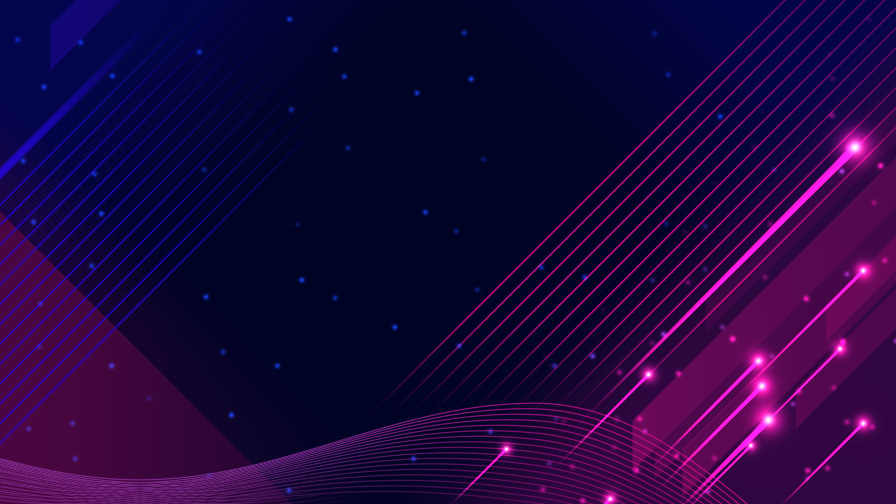
Give the GLSL for this background, as a Shadertoy shader.

```glsl
const vec3 NAVY = vec3(0.004, 0.012, 0.145);
const vec3 ROYAL = vec3(0.015, 0.02, 0.31);
const vec3 PLUM = vec3(0.19, 0.025, 0.25);
const vec3 WINE = vec3(0.29, 0.025, 0.25);
const vec3 MAGENTA = vec3(0.50, 0.04, 0.38);
const vec3 VIOLET = vec3(0.13, 0.03, 0.62);
const vec3 ELECTRIC = vec3(0.14, 0.02, 0.88);
const vec3 PINK = vec3(0.86, 0.05, 0.56);
const vec3 HOT_PINK = vec3(1.0, 0.08, 0.62);
const vec3 LILAC = vec3(0.58, 0.20, 0.66);
const vec3 STAR_BLUE = vec3(0.08, 0.25, 0.80);

const float LINE_GAP = 0.0394;
const float LINE_WIDTH = 0.0017;
const float PINK_START = 0.558;
const float BLUE_START = -0.593;
const float LINE_LAST = 12.0;
const float WAVE_COUNT = 17.0;
const float WAVE_WIDTH = 0.0012;
const vec2 DIAGONAL = vec2(0.70711);

// Panels: lower diagonal, upper diagonal, left end, strength
const vec4 PANELS[6] = vec4[6](
    vec4(1.09, 1.19, 1.255, 0.75), vec4(1.25, 1.315, 1.639, 0.55),
    vec4(1.19, 1.25, 1.30, 0.40), vec4(1.245, 1.34, 1.354, 0.60),
    vec4(1.35, 1.43, 1.579, 0.45), vec4(0.99, 1.06, 1.40, 0.22));

// Comets: head position, tail length, size
const vec4 COMETS[11] = vec4[11](
    vec4(1.697, 0.708, 0.82, 1.00), vec4(1.287, 0.257, 0.27, 0.48),
    vec4(1.713, 0.463, 0.36, 0.52), vec4(1.505, 0.284, 0.32, 0.62),
    vec4(1.512, 0.234, 0.31, 0.68), vec4(1.525, 0.167, 0.28, 0.88),
    vec4(1.667, 0.308, 0.27, 0.44), vec4(1.713, 0.160, 0.26, 0.50),
    vec4(1.005, 0.109, 0.17, 0.40), vec4(1.490, 0.116, 0.20, 0.40),
    vec4(1.211, 0.010, 0.10, 0.42));

float hash(vec2 p) {
    p = fract(p * vec2(0.1031, 0.1137));
    p += dot(p, p.yx + 33.33);
    return fract((p.x + p.y) * p.x * 91.7);
}

// Antialiased coverage of a stroke
float stroke(float dist, float halfWidth, float px) {
    return 1.0 - smoothstep(halfWidth - 0.7 * px, halfWidth + 0.7 * px, abs(dist));
}

float stripes(float diag, float first, float px) {
    float index = clamp(round((diag - first) / LINE_GAP), 0.0, LINE_LAST);
    return stroke((diag - first - index * LINE_GAP) * DIAGONAL.x, LINE_WIDTH, px);
}

float panel(vec2 p, float diag, vec4 shape, float px) {
    float across = smoothstep(-px, px, diag - shape.x) * smoothstep(-px, px, shape.y - diag);
    float along = smoothstep(-px, px, p.x - shape.z);
    return across * along * shape.w * exp(-1.2 * max(p.x - shape.z, 0.0));
}

float stars(vec2 p, float cell, float density, float radius) {
    vec2 id = floor(p / cell);
    vec2 jitter = vec2(hash(id + 7.3), hash(id + 41.9));
    float r = length(p - (id + 0.15 + 0.7 * jitter) * cell) / radius;
    float shine = 0.3 + 0.7 * hash(id + 83.1);
    return step(hash(id + 19.7), density) * shine * exp(-r * r);
}

float wave(float x, float t, float shift) {
    float drop = max(x - 1.06, 0.0);
    float swell = (0.076 - 0.04 * t) * sin(4.0 * (x - 0.67) + shift * t);
    return 0.124 - 0.135 * t + swell - 0.65 * drop * drop;
}

// Interlaced net of curves
float waveNet(vec2 p, float shift, float px) {
    float net = 0.0;
    for (float i = 0.0; i < WAVE_COUNT; i++) {
        float t = i / (WAVE_COUNT - 1.0);
        float y = wave(p.x, t, shift);
        float slope = (wave(p.x + 0.002, t, shift) - y) / 0.002;
        float dist = (p.y - y) / sqrt(1.0 + slope * slope);
        net = max(net, stroke(dist, WAVE_WIDTH, px) * (1.0 - 0.55 * t));
    }
    return net;
}

vec3 comet(vec2 p, vec4 c, float px) {
    vec2 back = c.xy - p;
    float along = dot(back, DIAGONAL);
    float across = (back.x - back.y) * DIAGONAL.x;
    float fade = clamp(1.0 - along / c.z, 0.0, 1.0);
    float tail = step(0.0, along) * stroke(across, 0.0013 + 0.0065 * c.w * c.w * fade, px);
    float r = length(back) / c.w;
    float halo = 0.75 * exp(-r * r * 1100.0) + 0.25 * exp(-r * 45.0);
    float core = exp(-r * r * 9000.0);
    return HOT_PINK * (tail * smoothstep(0.0, 0.6, fade) + halo) + vec3(0.5, 0.85, 0.4) * core;
}

void mainImage(out vec4 fragColor, in vec2 fragCoord) {
    float px = 1.0 / iResolution.y;
    vec2 p = fragCoord * px;
    float diag = p.x - p.y;
    float rise = p.x + p.y;

    // Base gradients and folded corner
    vec3 col = mix(NAVY, ROYAL, 1.0 - smoothstep(-0.85, -0.05, diag));
    col = mix(col, ROYAL, 0.85 * smoothstep(1.75, 2.55, rise));
    col = mix(col, PLUM, smoothstep(0.72, 1.15, diag));
    float leftFade = 1.0 - smoothstep(0.0, 0.85, p.x);
    float fold = 0.75 * (1.0 - smoothstep(0.58 - px, 0.58 + px, rise));
    fold += 0.3 * (1.0 - smoothstep(0.60, 0.84, rise));
    col = mix(col, WINE, min(fold, 1.0) * (0.25 + 0.75 * leftFade));

    // Diagonal panels
    for (int i = 0; i < 6; i++) col = mix(col, MAGENTA, panel(p, diag, PANELS[i], px));
    col = mix(col, VIOLET, panel(p, diag, vec4(-0.85, -0.76, 0.10, 0.5), px));
    float beamFade = 1.0 - smoothstep(0.6, 1.35, rise);
    col = mix(col, ELECTRIC, 0.85 * beamFade * stroke(diag + 0.655, 0.011, 4.0 * px));

    // Line fields
    float blueFade = 1.0 - smoothstep(0.65, 1.55, rise);
    col = mix(col, ELECTRIC, 0.75 * blueFade * stripes(diag, BLUE_START, px));
    float pinkFade = smoothstep(0.15, 0.42, p.y) * (1.0 - 0.55 * smoothstep(1.9, 2.7, rise));
    col = mix(col, PINK, 0.85 * pinkFade * stripes(diag, PINK_START, px));

    // Scattered stars and sparks
    float warm = smoothstep(0.65, 1.1, diag);
    col += mix(STAR_BLUE, LILAC, warm) * stars(p, 0.125, 0.5, 0.005);
    col += HOT_PINK * warm * stars(p + 3.1, 0.075, 0.4, 0.0055);

    // Wave net
    vec3 netColor = mix(LILAC, PINK, smoothstep(0.5, 1.3, p.x));
    float net = waveNet(p, 1.2, px);
    net = max(net, waveNet(p, -1.2, px) * (1.0 - smoothstep(0.35, 0.75, p.x)));
    col = mix(col, netColor, 0.75 * net);

    // Glowing comets
    for (int i = 0; i < 11; i++) col += comet(p, COMETS[i], px);

    fragColor = vec4(clamp(col, 0.0, 1.0), 1.0);
}
```
